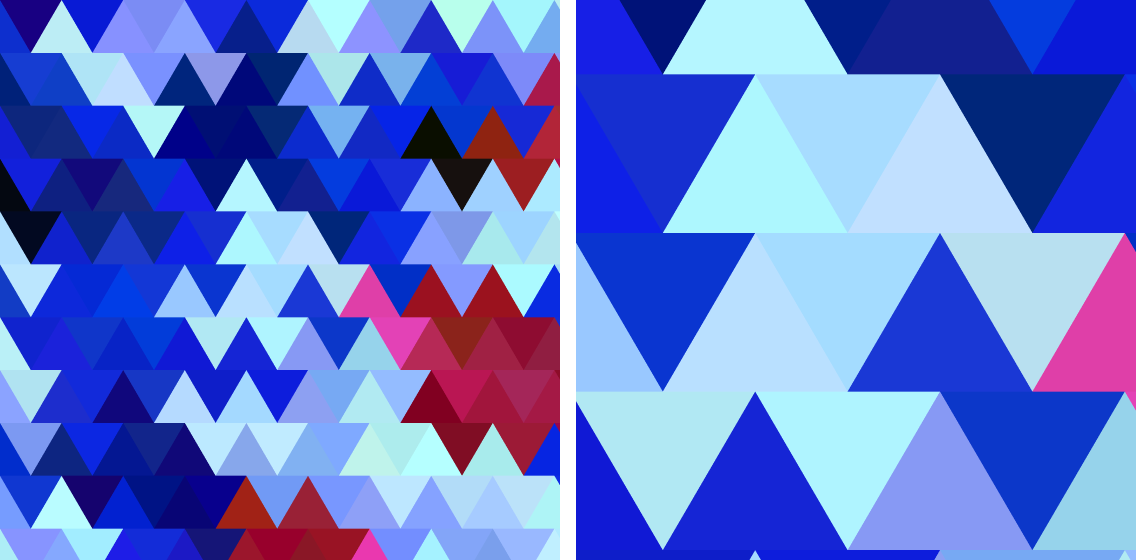
Left: the whole. Right: its middle third, enlarged.
Reproduce this background procedurally as a Shadertoy shader.

```glsl
// Rows of flat triangles in blue, ice, periwinkle and red.
// Each upright triangle shares its hue with the inverted one below right;
// hue regions come from a cellular lookup over soft-edged round seeds.

const float SIDE = 0.1100;        // triangle base, in canvas heights
const float ROW = 0.0944;         // row height
const float REGION_WOBBLE = 0.03; // raggedness of region borders
const float TINT = 0.13;          // colour spread between triangles
const int SAMPLES = 3;            // edge smoothing grid per axis

const vec3 BLUE = vec3(0.06, 0.18, 0.84);
const vec3 NAVY = vec3(0.04, 0.08, 0.50);
const vec3 ICE = vec3(0.70, 0.93, 0.99);
const vec3 PERIWINKLE = vec3(0.50, 0.62, 0.98);
const vec3 MAROON = vec3(0.54, 0.05, 0.09);
const vec3 CRIMSON = vec3(0.70, 0.13, 0.32);
const vec3 PINK = vec3(0.90, 0.28, 0.65);
const vec3 INK = vec3(0.05, 0.01, 0.06);

// Region seeds as x, y, radius: red first, then pale, then navy
const int RED_END = 4, PALE_END = 12, SEED_COUNT = 14;
const vec3 SEEDS[SEED_COUNT] = vec3[SEED_COUNT](
    vec3(0.88, 0.30, 0.20), vec3(0.75, 0.45, 0.09),
    vec3(0.55, -0.03, 0.17), vec3(0.98, 0.75, 0.085),
    vec3(0.25, 0.90, 0.13), vec3(0.61, 0.93, 0.10),
    vec3(0.92, 1.00, 0.14), vec3(0.92, 0.57, 0.14),
    vec3(0.47, 0.53, 0.105), vec3(0.58, 0.23, 0.16),
    vec3(0.86, 0.00, 0.20), vec3(0.08, 0.00, 0.14),
    vec3(0.46, 0.65, 0.23), vec3(0.23, 0.12, 0.14));

const int IS_BLUE = 0, IS_RED = 1, IS_PALE = 2, IS_NAVY = 3;

float hash(vec2 p, float salt) {
    vec3 q = fract(vec3(p.xyx + salt * 1.37) * vec3(0.1031, 0.1030, 0.0973));
    q += dot(q, q.yzx + 33.33);
    return fract((q.x + q.y) * q.z);
}

// Region whose seed reaches deepest over the cell centre
int regionOf(vec2 cell) {
    vec2 centre = vec2((cell.x + 0.25) * SIDE, 1.0 - (cell.y + 1.0) * ROW);
    float best = 0.0;
    int region = IS_BLUE;
    for (int i = 0; i < SEED_COUNT; i++) {
        float reach = SEEDS[i].z - distance(centre, SEEDS[i].xy);
        reach += REGION_WOBBLE * (hash(cell, float(i)) - 0.5);
        if (i >= PALE_END) reach *= 0.1; // navy yields to brighter regions
        if (reach > best) {
            best = reach;
            region = i < RED_END ? IS_RED : i < PALE_END ? IS_PALE : IS_NAVY;
        }
    }
    return region;
}

// Base hue of a pair, with stray pale, navy and ink pairs among the blues
vec3 pairColor(vec2 cell) {
    int region = regionOf(cell);
    float stray = hash(cell, 31.0);
    float shade = hash(cell, 47.0);
    if (region == IS_BLUE || region == IS_NAVY) {
        if (stray > 0.95) return INK;
        if (stray < 0.09) region = IS_PALE;
        else if (region == IS_BLUE && stray > 0.76) region = IS_NAVY;
        else if (region == IS_NAVY && stray < 0.26) region = IS_BLUE;
    }
    if (region == IS_RED)
        return shade > 0.94 ? PINK : mix(MAROON, CRIMSON, shade);
    if (region == IS_PALE)
        return mix(PERIWINKLE, ICE, smoothstep(0.35, 0.60, shade));
    return region == IS_NAVY ? NAVY : BLUE;
}

vec3 triangleColor(vec2 p) {
    vec2 grid = vec2(p.x / SIDE, (1.0 - p.y) / ROW);
    float row = floor(grid.y);
    float apex = floor(grid.x + 0.5);
    bool upright = abs(grid.x - apex) < 0.5 * fract(grid.y);
    vec2 cell = upright ? vec2(apex, row) : vec2(floor(grid.x), row - 1.0);

    // Each half of a pair gets its own tint
    float salt = upright ? 61.0 : 83.0;
    vec3 tint = vec3(hash(cell, salt), hash(cell, salt + 5.0),
                     hash(cell, salt + 11.0)) - 0.5;
    return clamp(pairColor(cell) + tint * TINT * vec3(0.9, 1.3, 1.1), 0.0, 1.0);
}

void mainImage(out vec4 fragColor, in vec2 fragCoord) {
    vec3 sum = vec3(0.0);
    for (int j = 0; j < SAMPLES; j++)
        for (int i = 0; i < SAMPLES; i++) {
            vec2 offset = (vec2(i, j) + 0.5) / float(SAMPLES) - 0.5;
            sum += triangleColor((fragCoord + offset) / iResolution.y);
        }
    fragColor = vec4(sum / float(SAMPLES * SAMPLES), 1.0);
}
```
